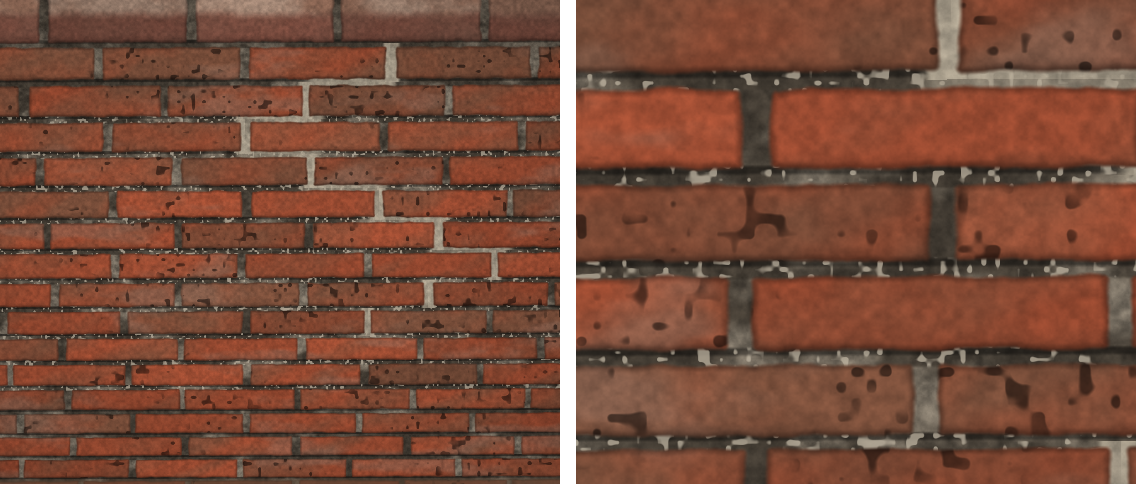
Left: the whole. Right: its middle third, enlarged.
A Shadertoy shader for this texture:

```glsl
// Weathered red brick wall with a coping course, receding downward, and a stepped mortar repair.
#define CAP_HEIGHT 0.0906    // coping depth, in canvas heights
#define COURSE 0.0816        // height of the top course
#define SHRINK 0.0241        // perspective shrink per course
#define BRICK_LEN 0.304      // brick pitch in the top course
#define VANISH_X 0.5045      // x where the joints converge
#define ASPECT 3.72          // brick length over course height
#define BED_HALF 0.085       // half width of horizontal joints
#define HEAD_HALF 0.115      // half width of vertical joints
#define RED_BRICK vec3(0.575, 0.280, 0.185)
#define BROWN_BRICK vec3(0.450, 0.290, 0.215)
#define MORTAR vec3(0.460, 0.425, 0.375)
#define REPAIR vec3(0.640, 0.600, 0.530)

float hash(vec2 p) {
    vec3 q = fract(vec3(p.xyx) * 0.1031);
    q += dot(q, q.yzx + 33.33);
    return fract((q.x + q.y) * q.z);
}

float noise(vec2 p) {
    vec2 i = floor(p), f = fract(p);
    f = f * f * (3.0 - 2.0 * f);
    return mix(mix(hash(i), hash(i + vec2(1, 0)), f.x),
               mix(hash(i + vec2(0, 1)), hash(i + vec2(1, 1)), f.x), f.y);
}

float fbm(vec2 p) {
    float sum = 0.0, amp = 0.533;
    for (int i = 0; i < 4; i++) {
        sum += amp * noise(p);
        p = p * 2.03 + 17.3;
        amp *= 0.5;
    }
    return sum;
}

// Brick position of the repaired vertical joint in each course
float repairStep(float row) {
    return 0.5 * min(abs(row - 2.0), 10.0 - row);
}

// 1 inside [lo, hi], with soft ends
float band(float x, float lo, float hi, float soft) {
    return smoothstep(lo - soft, lo + soft, x) * (1.0 - smoothstep(hi - soft, hi + soft, x));
}

void mainImage(out vec4 fragColor, in vec2 fragCoord) {
    vec2 uv = fragCoord / iResolution.xy;
    vec2 p = vec2(fragCoord.x / iResolution.y, 1.0 - uv.y);
    vec2 wob = vec2(fbm(p * 38.0), fbm(p * 38.0 + 50.0)) - 0.5;

    // Perspective course layout
    float drop = p.y - CAP_HEIGHT + 0.004 * (uv.x - 0.5);
    float t = drop / (COURSE - SHRINK * drop);
    bool cap = drop < 0.0;
    float row = cap ? -1.0 : floor(t);
    float v = cap ? 1.0 + drop / COURSE : fract(t);
    float scale = cap ? 1.0 : 1.0 + SHRINK * (row + 0.5);
    float along = (p.x - VANISH_X) * scale / BRICK_LEN;
    float shift = cap ? 0.64 : 0.47 * mod(row, 2.0) + 0.07 * (hash(vec2(row, 4.0)) - 0.5);
    float x = along - shift;
    float id = floor(x), joint = floor(x + 0.5);
    float seed = hash(vec2(id + 20.0, row + 7.0));
    float jointSeed = hash(vec2(joint + 31.0, row + 3.0));

    // Rounded brick outline with ragged edges
    float headDist = abs(x - joint - 0.02 * (jointSeed - 0.5)) * ASPECT;
    float bedDist = cap ? 1.0 - v : min(v, 1.0 - v);
    vec2 q = vec2(HEAD_HALF * (0.75 + 0.45 * jointSeed) - headDist,
                  BED_HALF * (cap ? 0.5 : 1.0) - bedDist) + wob * 0.085 + 0.05;
    float d = length(max(q, 0.0)) + min(max(q.x, q.y), 0.0) - 0.05;
    float aa = max(0.03, 0.8 * scale / (COURSE * iResolution.y));
    float brickMask = 1.0 - smoothstep(-aa, aa, d);

    // Brick faces: tone per brick, diagonal kiln bands, stains and grain
    float stain = fbm(p * vec2(9.0, 14.0) + seed * 40.0);
    float grain = fbm(p * 140.0);
    float kiln = noise(vec2((x + v * 0.45) * 3.5 + seed * 50.0, row));
    float brown = 0.9 * smoothstep(0.45, 1.0, seed) + 0.9 * (kiln - 0.5) + 1.3 * (stain - 0.5);
    brown += 0.35 * (1.0 - smoothstep(0.1, 0.55, p.y));
    vec3 brick = mix(RED_BRICK, BROWN_BRICK, clamp(brown + 0.1, 0.0, 1.0));
    brick *= 0.93 + 0.14 * hash(vec2(seed * 91.0, row + 2.0));
    brick = mix(brick, vec3(0.53, 0.41, 0.35), 0.45 * smoothstep(0.56, 0.8, fbm(p * vec2(7.0, 19.0) + 8.0)));
    brick *= 1.0 - 0.5 * smoothstep(0.72, 0.86, noise(p * 95.0 + 9.0)) * smoothstep(0.5, 0.65, stain);

    // Coping: dull front face below a pale weathered top
    if (cap) {
        float top = 1.0 - smoothstep(0.016, 0.042, p.y + 0.012 * wob.y);
        vec3 front = mix(vec3(0.42, 0.30, 0.25), vec3(0.47, 0.28, 0.23), stain);
        vec3 ledge = mix(vec3(0.53, 0.39, 0.32), vec3(0.64, 0.53, 0.46), smoothstep(0.3, 0.7, stain));
        brick = mix(front, ledge, top) * (0.92 + 0.16 * seed);
    }
    brick *= 0.82 + 0.36 * grain;
    brick *= mix(0.72, 1.0, smoothstep(0.0, 0.09, -d));
    brick *= 1.0 - 0.18 * smoothstep(0.72, 0.95, v);

    // Mortar: sooty patches, shadow below each brick, crumbling pale specks
    float inBed = 1.0 - smoothstep(BED_HALF, BED_HALF + 0.05, bedDist);
    float soot = smoothstep(0.36, 0.65, fbm(p * vec2(16.0, 24.0) + 3.0) + 0.12 * inBed);
    soot = max(soot, (1.0 - smoothstep(0.03, 0.18, p.y)) * 0.65);
    vec3 mortar = mix(MORTAR, vec3(0.21, 0.185, 0.155), soot * 0.85) * (0.65 + 0.7 * grain);
    mortar *= 1.0 - 0.4 * inBed * smoothstep(0.5, 0.9, v) * (1.0 - smoothstep(0.95, 1.0, v));
    float specks = smoothstep(0.66, 0.85, noise(p * 210.0)) * inBed * band(t, 1.6, 11.5, 0.6);
    mortar = mix(mortar, vec3(0.72, 0.68, 0.61), specks * 0.75);

    // Stepped repair following the joints
    float bed = v > 0.5 ? row : row - 1.0;
    float a = repairStep(bed), b = repairStep(bed + 1.0);
    float bedFix = band(along, min(a, b) - 0.06, max(a, b) + 0.06, 0.03) * inBed
                 * step(0.0, bed) * step(bed, 5.0);
    float headFix = band(along - repairStep(row), -0.15, 0.15, 0.02)
                  * (1.0 - smoothstep(0.15, 0.25, headDist)) * step(0.0, row) * step(row, 8.0);
    float patchMask = max(bedFix * 0.85, headFix) * (0.7 + 0.3 * smoothstep(0.3, 0.6, stain));
    mortar = mix(mortar, REPAIR * (0.82 + 0.36 * grain), patchMask);

    // Compose; darken the corners and the foot of the wall
    vec3 color = mix(mortar, brick, brickMask);
    color *= 1.04 - 0.32 * dot(uv - 0.5, uv - 0.5);
    color = mix(color, vec3(0.33, 0.25, 0.19), 0.6 * smoothstep(14.9, 15.1, t));
    fragColor = vec4(clamp(color, 0.0, 1.0), 1.0);
}
```
